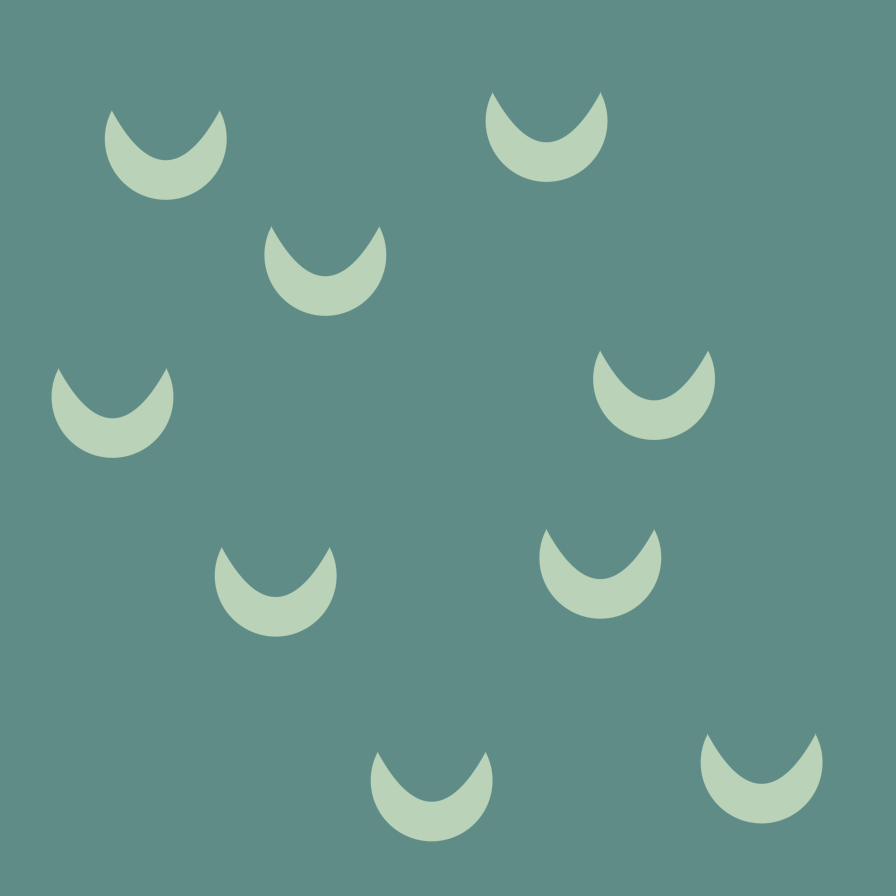
Give the GLSL for this pattern, as a Shadertoy shader.

```glsl
// Nine pale upturned crescents scattered over a flat muted teal ground.

const vec3 TEAL = vec3(0.372, 0.548, 0.528);
const vec3 PALE_GREEN = vec3(0.730, 0.822, 0.722);
const float PI = 3.14159265;

// Signed distance to a disc centred on the origin.
float discDistance(vec2 p, float radius) {
    return length(p) - radius;
}

// Approximate signed distance to an upward bowl, negative below its curve.
float bowlDistance(vec2 p, float floorY, float curvature) {
    float slope = 2.0 * curvature * p.x;
    return (p.y - floorY - curvature * p.x * p.x) / sqrt(1.0 + slope * slope);
}

// Crescent with horns up: a disc with a parabolic bowl carved from its top.
float crescentDistance(vec2 p, float radius) {
    vec2 q = p / radius;
    float disc = discDistance(q, 1.0);
    float bowl = bowlDistance(q, -0.35, 1.04);
    return radius * max(disc, bowl);
}

// Layered sines stagger two loose columns down the canvas.
vec2 crescentCentre(float row, float column) {
    float leftX = 0.185 + 0.04 * row + 0.16 * sin(2.1 * row);
    float rightX = 0.55 + 0.06 * row + 0.06 * cos(PI * row);
    float y = 0.845 - 0.179 * row + 0.07 * sin(0.25 * PI * row);
    return vec2(mix(leftX, rightX, column), y + 0.02 * column);
}

// Distance to the nearest crescent of the scatter.
float scatterDistance(vec2 p, float radius) {
    float nearest = 1.0;
    for (int i = 0; i < 10; i++) {
        if (i == 3) continue; // the second row holds a single crescent
        vec2 centre = crescentCentre(float(i / 2), float(i % 2));
        nearest = min(nearest, crescentDistance(p - centre, radius));
    }
    return nearest;
}

void mainImage(out vec4 fragColor, in vec2 fragCoord) {
    // Centred square canvas in 0..1 units.
    float side = min(iResolution.x, iResolution.y);
    vec2 uv = (fragCoord - 0.5 * iResolution.xy) / side + 0.5;

    // Smooth coverage across about one and a half pixels.
    float edge = 0.75 / side;
    float coverage = 1.0 - smoothstep(-edge, edge, scatterDistance(uv, 0.068));

    fragColor = vec4(mix(TEAL, PALE_GREEN, coverage), 1.0);
}
```
